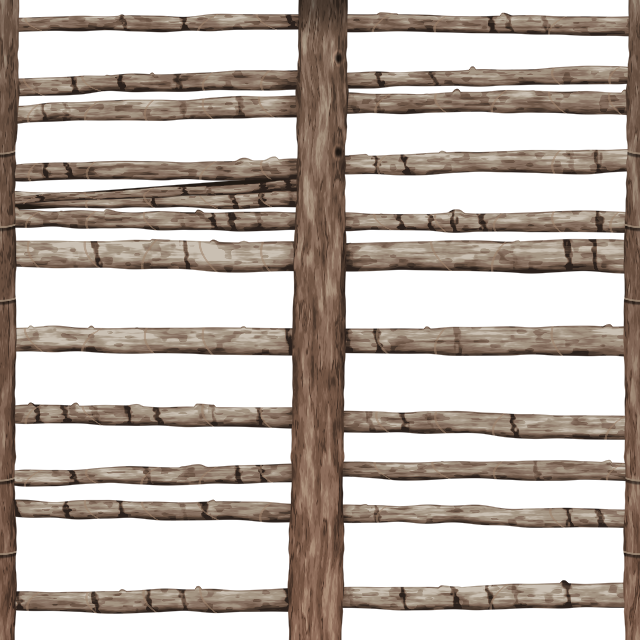
Give the GLSL for this texture, as a three.js fragment shader.

```glsl
varying vec2 vUv;

// Each rail: height at its left end, height at its right end, half thickness
const vec3 leftRails[13] = vec3[13](
  vec3(.962, .965, .012), vec3(.865, .874, .014), vec3(.822, .835, .016),
  vec3(.730, .737, .014), vec3(.690, .687, .012), vec3(.686, .711, .008),
  vec3(.659, .654, .014), vec3(.603, .599, .023), vec3(.471, .467, .021),
  vec3(.352, .345, .0155), vec3(.254, .260, .013), vec3(.204, .199, .0145),
  vec3(.060, .061, .0175));
const vec3 rightRails[11] = vec3[11](
  vec3(.965, .957, .014), vec3(.875, .884, .013), vec3(.840, .840, .017),
  vec3(.743, .749, .017), vec3(.652, .652, .015), vec3(.600, .600, .025),
  vec3(.467, .465, .022), vec3(.342, .333, .018), vec3(.266, .263, .0145),
  vec3(.198, .190, .0145), vec3(.064, .068, .0185));

float hash(vec2 p) {
  return fract(sin(dot(p, vec2(127.1, 311.7))) * 43758.5453);
}

float noise(vec2 p) {
  vec2 i = floor(p), f = fract(p);
  f = f * f * (3. - 2. * f);
  return mix(mix(hash(i), hash(i + vec2(1, 0)), f.x),
             mix(hash(i + vec2(0, 1)), hash(i + vec2(1, 1)), f.x), f.y);
}

float fbm(vec2 p) {
  float sum = 0., amp = .53;
  for (int i = 0; i < 4; i++) {
    sum += amp * noise(p);
    p = p * 2.03 + 17.3;
    amp *= .5;
  }
  return sum;
}

vec3 woodRamp(float t) {
  vec3 c = mix(vec3(.17, .13, .11), vec3(.28, .22, .18), smoothstep(-.25, 0., t));
  c = mix(c, vec3(.43, .34, .28), smoothstep(0., .25, t));
  c = mix(c, vec3(.53, .44, .38), smoothstep(.25, .45, t));
  c = mix(c, vec3(.64, .58, .51), smoothstep(.45, .68, t));
  return mix(c, vec3(.79, .75, .70), smoothstep(.68, .95, t));
}

float cover(float dist, float px) {
  return clamp(.5 - dist / px, 0., 1.);
}

// Peeled pole: v runs from -1 at the underside to 1 at the top
vec3 railColor(vec2 p, float v, float thick, float seed) {
  float fibre = fbm(vec2(p.x * 22., p.y * 240.) + seed * 7.3);
  float patches = fbm(vec2(p.x * 38., v * 1.6) + seed * 3.7);
  float t = .64 + .75 * (fibre - .5) + .65 * (patches - .5) + .16 * v;
  t += (thick - .016) * 12. + .16 * (hash(vec2(seed, 5.)) - .5);
  t -= .55 * smoothstep(.35, 1., -v) + .4 * smoothstep(.8, 1., v);
  t -= .25 * smoothstep(.62, .75, noise(vec2(p.x * 70., v * 3. + seed * 9.)));
  t -= .3 * exp(-max(abs(p.x - .496) - .042, 0.) * 90.);

  // Dark growth rings
  float cell = floor(p.x * 23.);
  float strength = smoothstep(.6, .85, hash(vec2(cell, seed)));
  float ring = fract(p.x * 23.) - .3 - .4 * hash(vec2(seed, cell + 9.));
  ring += .07 * v + .2 * (noise(vec2(p.x * 200., v * 3. + seed)) - .5);
  t -= .75 * strength * (1. - smoothstep(.03, .14, abs(ring)));

  // Loose pale strands
  float slot = floor(p.x * 11.);
  float lean = hash(vec2(slot, seed + 40.)) - .5;
  float strand = abs(fract(p.x * 11.) - .5 - .35 * lean * v - .08 * v * v);
  float pale = step(.15, abs(lean)) * (1. - smoothstep(.012, .028, strand));
  return mix(woodRamp(t), vec3(.62, .51, .42), .55 * pale);
}

// Bark: s runs from -1 to 1 across the post
vec3 barkColor(vec2 p, float s, float seed) {
  float bend = .012 * (noise(vec2(p.x * 20., p.y * 12.) + seed) - .5);
  float grain = fbm(vec2((p.x + bend) * 115., p.y * 13.) + seed);
  float flakes = fbm(vec2((p.x + bend) * 240., p.y * 42.) + seed * 2.);
  float t = .42 + .75 * (grain - .5) + .7 * (flakes - .5);
  t -= .4 * smoothstep(.08, 0., abs(grain - .42)) * smoothstep(.4, .65, flakes);
  t -= .35 * pow(abs(s), 5.) + .08 * s;
  return woodRamp(t) * mix(vec3(1.05, .96, .92), vec3(1., .99, .98), p.y);
}

void main() {
  vec2 p = vUv;
  float px = fwidth(vUv.y) * 1.2;
  bool onLeft = p.x < .5;
  float along = clamp(onLeft ? (p.x - .026) / .432 : (p.x - .54) / .436, 0., 1.);
  vec3 color = vec3(1);

  // Shadow between the bundled twigs
  float gap = abs(p.y - mix(.682, .709, along)) - mix(.010, .016, along);
  if (onLeft) color = mix(color, vec3(.13, .10, .08), cover(gap, px));

  // Rails
  for (int i = 0; i < 13; i++) {
    if (!onLeft && i > 10) break;
    vec3 rail = onLeft ? leftRails[i] : rightRails[min(i, 10)];
    float seed = float(i) + (onLeft ? 1. : 31.);
    float middle = mix(rail.x, rail.y, along) + .005 * (noise(vec2(p.x * 11., seed)) - .5);
    float thick = rail.z * mix(.9, 1.06, along);
    thick += .003 * (noise(vec2(p.x * 24., seed + 60.)) - .5);
    if (p.y > middle) thick += .005 * smoothstep(.86, 1., noise(vec2(p.x * 42., seed + 80.)));
    float v = (p.y - middle) / thick;
    if (abs(v) > 1.5) continue;
    color = mix(color, railColor(p, v, rail.z, seed), cover((abs(v) - 1.) * thick, px));
  }

  // Middle post with two knots
  float wobble = .004 * (noise(vec2(p.y * 13., 3.)) - .5) + .002 * (noise(vec2(p.y * 70., 8.)) - .5);
  float halfWidth = mix(.0425, .039, p.y) + wobble;
  float s = (p.x - mix(.4925, .505, p.y)) / halfWidth;
  vec3 bark = barkColor(p, s, 4.) * (1. - .35 * smoothstep(.93, 1., p.y));
  for (int i = 0; i < 2; i++) {
    float knot = length((p - vec2(.529, .909 - .147 * float(i))) * vec2(1., .7));
    bark *= 1. - .65 * smoothstep(.007, .002, knot) + .2 * smoothstep(.003, 0., abs(knot - .008));
  }
  color = mix(color, bark, cover((abs(s) - 1.) * halfWidth, px));

  // Side post, wrapped across the border and bound with wire
  float x = fract(p.x + .5) - .5;
  halfWidth = .0245 + wobble;
  s = (x - .006 * smoothstep(.6, 1., p.y)) / halfWidth;
  bark = barkColor(vec2(x, p.y), s, 21.) * .93;
  float base = p.y < .4 ? .134 : .53;
  float turn = clamp(floor((p.y - base) / .115 + .5), 0., p.y < .4 ? 1. : 2.);
  float wire = p.y - base - turn * .115 - .004 * s * s;
  bark *= 1. - .5 * smoothstep(.005, .001, abs(wire + .003));
  bark = mix(bark, vec3(.64, .56, .48), .8 * smoothstep(.0022, .0008, abs(wire)));
  color = mix(color, bark, cover((abs(s) - 1.) * halfWidth, px));

  gl_FragColor = vec4(color, 1.);
}
```
